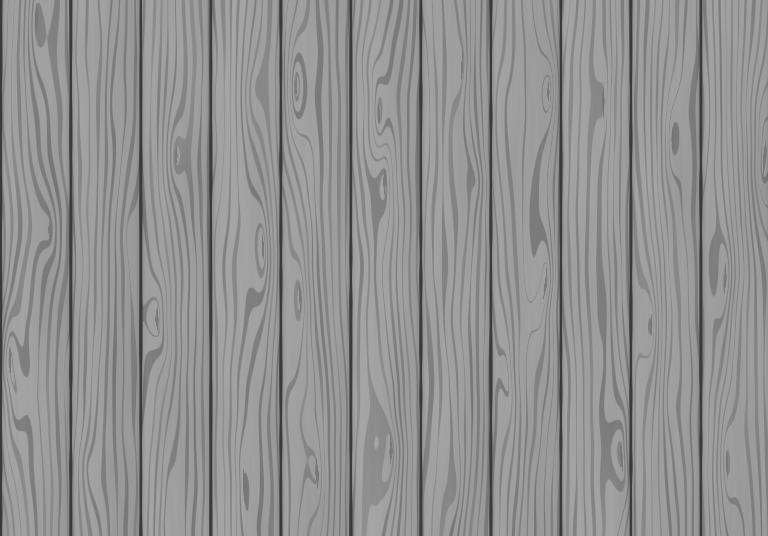
A Shadertoy shader for this texture:

```glsl
float hash(float n) {
    return fract(sin(n * 12.9898 + 4.1) * 43758.5);
}

float hash2(vec2 p) {
    return hash(dot(p, vec2(1.0, 57.31)));
}

float noise(vec2 p) {
    vec2 i = floor(p), f = fract(p);
    f = f * f * (3.0 - 2.0 * f);
    return mix(mix(hash2(i), hash2(i + vec2(1, 0)), f.x),
               mix(hash2(i + vec2(0, 1)), hash2(i + vec2(1, 1)), f.x), f.y);
}

// x: grain height, whose contours are the lines; y: darkness of knot cores
vec2 woodGrain(vec2 p, float id) {
    float height = 8.5 * p.x
                 + 1.8 * noise(vec2(p.x * 1.5, p.y * 0.5) + id * 17.0)
                 + 0.5 * noise(vec2(p.x * 5.0, p.y * 1.3) + id * 31.0);
    float core = 0.0;
    for (float k = 0.0; k < 3.0; k++) {
        float seed = id * 7.3 + k * 2.7;
        vec2 center = vec2(0.12 + 0.76 * hash(seed), (k + hash(seed + 0.9)) * 2.56);
        vec2 size = vec2(0.15 + 0.1 * hash(seed + 1.7), 0.7 + 0.8 * hash(seed + 3.1));
        vec2 d = (p - center) / size;
        d.x += 0.5 * (noise(vec2(p.y * 1.6, seed)) - 0.5);
        float strength = mix(1.5, 5.5, hash(seed + 5.3));
        float side = hash(seed + 6.1) < 0.5 ? -1.0 : 1.0;
        height += side * strength * exp(-1.4 * sqrt(dot(d, d) + 0.03));
        float lens = abs(d.x) * 2.2 + abs(d.y) + d.y * d.y;
        core = max(core, (1.0 - smoothstep(0.19, 0.27, lens)) * step(3.0, strength));
    }
    return vec2(height, core);
}

void mainImage(out vec4 fragColor, in vec2 fragCoord) {
    // Eleven planks, measured in plank widths
    vec2 p = fragCoord / iResolution.x * 10.97;
    float pixel = 10.97 / iResolution.x;
    p.x -= 0.012;
    float id = floor(p.x);
    vec2 q = vec2(p.x - id, p.y);

    // Broad tone and fine vertical fibres
    float tone = 0.635 - 0.025 * q.x + 0.03 * (noise(q * vec2(3.0, 0.6) + id * 9.0) - 0.5);
    tone += 0.016 * (noise(vec2(q.x * 40.0, q.y * 2.0) + id * 5.0) - 0.5);
    tone += 0.012 * (hash(id + 2.0) - 0.5);

    // Tapering grain lines
    vec2 grain = woodGrain(q, id);
    float lineId = floor(grain.x);
    float width = 0.02 + 0.24 * noise(vec2(lineId * 7.0 + id * 13.0, q.y * 0.8));
    float blur = clamp(fwidth(grain.x) * 0.7, 0.01, 0.4);
    float line = 1.0 - smoothstep(width - blur, width + blur, abs(fract(grain.x) - 0.5));
    float depth = 0.08 + 0.07 * noise(vec2(lineId * 3.0, q.y * 0.5 + id));
    tone -= line * depth;
    tone = mix(tone, 0.46, grain.y * 0.9);

    // Shaded plank edges and dark seams
    float edge = min(q.x, 1.0 - q.x);
    tone -= 0.05 * (1.0 - smoothstep(0.02, 0.09, edge));
    float seamWidth = 0.021 + 0.008 * (noise(vec2(floor(p.x + 0.5) * 5.0, p.y * 3.0)) - 0.5);
    float seam = 1.0 - smoothstep(seamWidth - pixel * 0.6, seamWidth + pixel * 0.6, edge);
    tone = mix(tone, 0.21 + 2.5 * edge, seam);

    fragColor = vec4(vec3(tone), 1.0);
}
```
